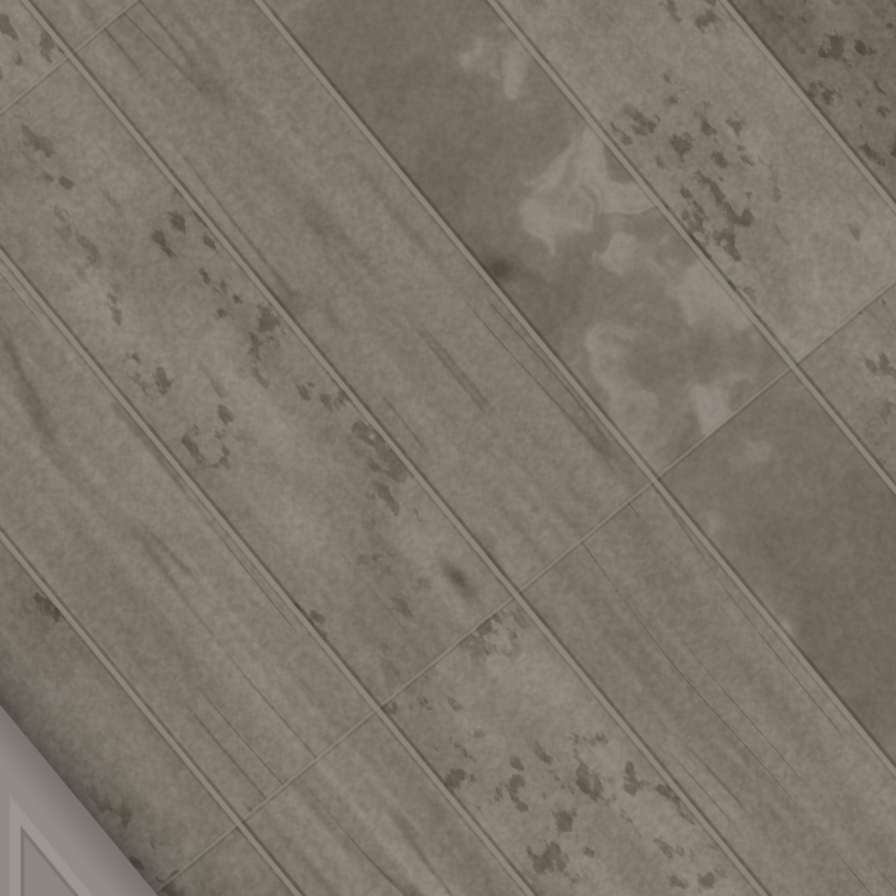
This texture is drawn by a three.js fragment shader. Its source:

```glsl
varying vec2 vUv;

const vec2 ACROSS = vec2(0.771, 0.637);
const vec2 ALONG = vec2(0.637, -0.771);
const vec2 GRID_ORIGIN = vec2(0.658, 0.107);
const vec2 TILE = vec2(0.2005, 0.781);
const float CABINET_EDGE = -0.522;
const vec3 SHADOW = vec3(0.39, 0.36, 0.315);
const vec3 PALE = vec3(0.56, 0.53, 0.49);
const vec3 GROUT = vec3(0.56, 0.53, 0.48);
const vec3 CABINET = vec3(0.57, 0.545, 0.53);

float hash(vec2 p) {
  vec3 q = fract(vec3(p.xyx) * 0.1031);
  q += dot(q, q.yzx + 33.33);
  return fract((q.x + q.y) * q.z);
}

float noise(vec2 p) {
  vec2 i = floor(p);
  vec2 f = fract(p);
  f = f * f * (3.0 - 2.0 * f);
  float low = mix(hash(i), hash(i + vec2(1.0, 0.0)), f.x);
  float high = mix(hash(i + vec2(0.0, 1.0)), hash(i + 1.0), f.x);
  return mix(low, high, f.y);
}

float fbm(vec2 p) {
  float sum = 0.0;
  float gain = 0.533;
  for (int i = 0; i < 4; i++) {
    sum += gain * noise(p);
    p = mat2(1.6, 1.2, -1.2, 1.6) * p + 5.3;
    gain *= 0.5;
  }
  return sum;
}

vec2 toFloor(vec2 uv) {
  return vec2(dot(uv, ACROSS), dot(uv, ALONG)) - GRID_ORIGIN;
}

float band(float d, float halfWidth, float soft) {
  return 1.0 - smoothstep(halfWidth - soft, halfWidth + soft, abs(d));
}

float knot(vec2 p, vec2 center, vec2 size) {
  vec2 d = (p - center) / size;
  return exp(-dot(d, d));
}

// Long sediment bands with thin dark threads
float stripedStone(vec2 p) {
  float bend = 0.012 * noise(p * vec2(8.0, 5.0));
  float x = p.x + bend;
  float broad = noise(vec2(x * 32.0, p.y * 2.0)) - 0.5;
  float fine = noise(vec2(x * 110.0, p.y * 6.0)) - 0.5;
  float thread = band(noise(vec2(x * 42.0, p.y * 3.0) + 9.0) - 0.5, 0.04, 0.04);
  thread *= smoothstep(0.4, 0.7, noise(p * vec2(28.0, 9.0)));
  return 0.35 * broad + 0.28 * fine - 0.42 * thread;
}

// Rough patches broken by small dark pits
float pittedStone(vec2 p) {
  float patches = fbm(p * vec2(20.0, 9.0)) - 0.5;
  float pits = smoothstep(0.54, 0.72, fbm(p * vec2(75.0, 45.0)));
  float cluster = smoothstep(0.35, 0.65, noise(p * vec2(17.0, 8.0) + 4.0));
  return 0.75 * patches - 0.65 * pits * cluster + 0.06;
}

// Folded clouds with pale veins
float cloudyStone(vec2 p) {
  vec2 fold = vec2(fbm(p * 8.0), fbm(p * 8.0 + 17.0));
  float swirl = fbm(p * vec2(9.0, 6.0) + 3.5 * fold);
  float vein = smoothstep(0.58, 0.72, swirl);
  return 0.9 * (swirl - 0.5) + 0.35 * vein;
}

float stone(vec2 p, float row, float seed) {
  float cloudy = band(row - 1.0, 0.5, 0.1);
  float striped = (1.0 - step(0.5, mod(row, 2.0))) * (1.0 - band(row - 2.0, 0.5, 0.1));
  float pitted = (1.0 - cloudy) * (1.0 - striped);
  float tone = 0.68 + 0.08 * (seed - 0.5);
  tone -= 0.22 * cloudy + 0.4 * step(2.5, row) + 0.2 * step(row, -2.5);
  tone += striped * (0.85 + 0.3 * seed) * stripedStone(p);
  tone += pitted * (pittedStone(p) + 0.25 * stripedStone(p));
  tone += cloudy * cloudyStone(p);
  float grain = 0.26 * (noise(p * 270.0) - 0.5) + 0.22 * (noise(p * 140.0) - 0.5);
  return tone + grain * (1.0 - 0.3 * cloudy);
}

// Pale joint with a dark lip on one side
vec3 addJoint(vec3 color, float d, float halfWidth, float strength) {
  color *= 1.0 - 0.24 * strength * band(d - halfWidth * 1.8, halfWidth * 0.8, 0.0015);
  color *= 1.0 - 0.12 * strength * band(d + halfWidth * 1.6, halfWidth * 0.6, 0.0015);
  return mix(color, GROUT, strength * band(d, halfWidth, 0.0013));
}

// Cabinet corner with a raised frame around a sunken panel
vec3 cabinet(vec2 uv, float across) {
  float depth = CABINET_EDGE - across;
  vec3 color = CABINET * mix(0.84, 1.0, smoothstep(0.0, 0.045, depth));
  float inset = min(depth - 0.056, uv.x - 0.011);
  color *= 1.0 + 0.07 * band(inset - 0.006, 0.006, 0.0015);
  color *= 1.0 - 0.14 * band(inset - 0.014, 0.002, 0.0015);
  return color * (1.0 - 0.04 * smoothstep(0.012, 0.016, inset));
}

void main() {
  vec2 p = toFloor(vUv);
  vec2 cell = floor(p / TILE);
  vec2 joint = p - floor(p / TILE + 0.5) * TILE;
  float seed = hash(cell + 31.0);
  vec2 grainPos = p + 6.0 * vec2(seed, hash(cell + 57.0)) + 8.0;

  float tone = stone(grainPos, cell.x, seed);
  tone -= 1.0 * knot(p, toFloor(vec2(0.510, 0.355)), vec2(0.009, 0.026));
  tone -= 0.7 * knot(p, toFloor(vec2(0.557, 0.698)), vec2(0.015, 0.017));
  vec3 color = mix(SHADOW, PALE, clamp(tone, -0.5, 1.35));

  color = addJoint(color, joint.y, 0.0016, 0.45);
  color = addJoint(color, joint.x, 0.0027, 0.85);

  // Contact shadow, then the cabinet over the floor
  color *= 1.0 - 0.3 * exp(-max(p.x - CABINET_EDGE, 0.0) * 38.0);
  float covered = 1.0 - smoothstep(-0.0015, 0.0015, p.x - CABINET_EDGE);
  color = mix(color, cabinet(vUv, p.x), covered);
  gl_FragColor = vec4(color, 1.0);
}
```
